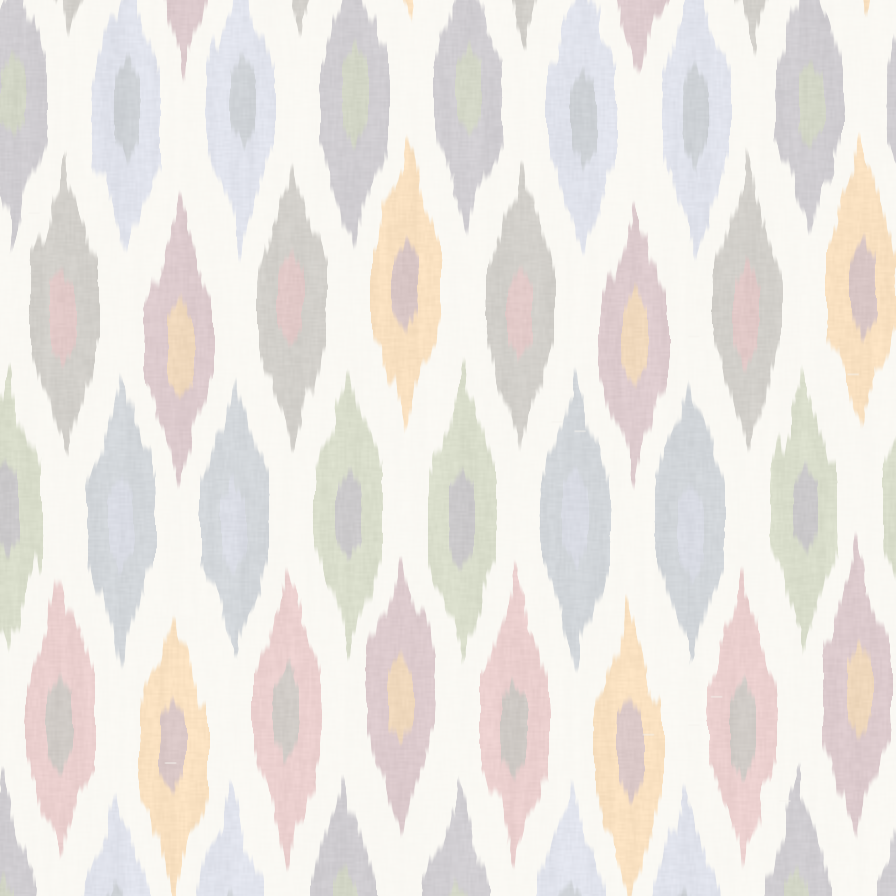
Reproduce this pattern procedurally as a Shadertoy shader.

```glsl
// Pastel ikat: offset rows of tall ragged lozenges with contrasting cores on cream cloth.
// Each lozenge is a bundle of vertical threads whose dyed lengths follow a tapering
// profile plus random slip; a faint woven grain and a few pale slubs cover everything.

// Colours are paired: a body of colour n has a core of colour n ^ 1.
const vec3 DYES[8] = vec3[8](
    vec3(0.815, 0.805, 0.82), vec3(0.855, 0.87, 0.80), // grey, green
    vec3(0.88, 0.89, 0.925), vec3(0.825, 0.84, 0.855), // blue, slate
    vec3(0.825, 0.815, 0.795), vec3(0.92, 0.815, 0.81), // taupe, pink
    vec3(0.865, 0.795, 0.805), vec3(0.975, 0.88, 0.755) // mauve, apricot
);

float hash(vec2 p) {
    vec3 q = fract(p.xyx * vec3(0.1031, 0.1030, 0.0973));
    q += dot(q, q.yzx + 33.33);
    return fract((q.x + q.y) * q.z);
}

float noise(vec2 p) {
    vec2 i = floor(p), f = fract(p);
    f = f * f * (3.0 - 2.0 * f);
    return mix(mix(hash(i), hash(i + vec2(1, 0)), f.x),
               mix(hash(i + vec2(0, 1)), hash(i + vec2(1, 1)), f.x), f.y);
}

// Dyed length of one thread, measured from the lozenge centre
float threadLength(float thread, vec2 halfSize, float taper, float seed) {
    float a = abs(thread) * 0.047 / halfSize.x;
    if (a > 1.0) return -0.3;
    float slip = hash(vec2(thread + 40.0, seed)) - 0.5;
    float groupSlip = hash(vec2(floor(thread / 2.0) + 90.0, seed)) - 0.5;
    return halfSize.y * (1.0 - taper * pow(a, 0.8) + 0.1 * slip + 0.13 * groupSlip);
}

// Coverage of a lozenge, blending softly between neighbouring threads
float lozenge(vec2 d, vec2 halfSize, float taper, float seed) {
    float t = d.x / 0.047, i = floor(t);
    seed += d.y > 0.0 ? 7.0 : 0.0;
    float reach = mix(threadLength(i, halfSize, taper, seed),
                      threadLength(i + 1.0, halfSize, taper, seed),
                      smoothstep(0.2, 0.8, t - i));
    return smoothstep(-0.05, 0.05, reach - abs(d.y));
}

// Dye number for a row and column
int dyeIndex(int row, int col) {
    int phase = col & 3;
    int dye = (row & 1) == 0 ? (phase == 1 || phase == 2 ? 2 : 0)
                             : (phase == 1 ? 6 : phase == 3 ? 7 : 4);
    return row == 2 || row == 3 ? dye ^ 1 : dye;
}

void mainImage(out vec4 fragColor, in vec2 fragCoord) {
    // One unit is one column pitch; y runs downwards from the top edge
    vec2 p = vec2(fragCoord.x, iResolution.y - fragCoord.y) / iResolution.y * 7.877;

    // Slight sideways wander of the warp and fraying along it
    vec2 warped = p;
    warped.x += 0.04 * (noise(p * vec2(1.5, 4.0)) - 0.5) + 0.012 * (noise(p * vec2(3.0, 17.0)) - 0.5);
    warped.y += 0.06 * (noise(p * vec2(40.0, 6.0)) - 0.5);

    vec3 color = vec3(0.981, 0.975, 0.955);
    float dyed = 0.0;

    // Rows overlap vertically, so every row is tested
    for (int row = -1; row <= 4; row++) {
        bool odd = (row & 1) == 1;
        float r = float(row);
        float startX = 0.113 + (odd ? 0.482 : 0.0) - 0.0226 * r;
        float c = round(warped.x - startX);
        int col = int(c), phase = col & 3;
        vec2 id = vec2(c + 20.0, r + 10.0);
        float rnd = hash(id), seed = 31.0 * rnd + 3.0 * id.y + id.x;

        // Odd rows step up and down by column
        float lift = odd ? (phase == 1 ? 0.27 : phase == 3 ? -0.22 : -0.02)
                         : (phase == 1 || phase == 2 ? 0.05 : -0.03);
        vec2 d = warped - vec2(startX + c, 0.923 + 1.805 * r + lift + 0.08 * (rnd - 0.5));

        int dye = dyeIndex(row, col);
        float body = lozenge(d, vec2(0.322, 1.23 + 0.08 * rnd), 0.76, seed);
        vec2 coreShift = vec2(0.04, 0.16) * (vec2(hash(id + 5.0), hash(id + 9.0)) - 0.5);
        float core = lozenge(d - coreShift, vec2(0.115, 0.38 + 0.08 * rnd), 0.4, seed + 17.0);

        vec3 ink = mix(DYES[dye], DYES[dye ^ 1] * 0.97, 0.9 * core);
        color = mix(color, ink, body);
        dyed = max(dyed, body);
    }

    // Woven grain, stronger where dyed, with slow streaks along the warp
    float grain = noise(p * vec2(55.0, 11.0)) + noise(p * vec2(13.0, 60.0) + 50.0) - 1.0;
    float streak = noise(p * vec2(14.0, 0.8) + 80.0) - 0.5;
    color += (grain * 0.022 + streak * 0.022) * mix(0.25, 1.0, dyed);

    // Rare pale slubs lying across the weave
    vec2 slubCell = p * vec2(5.0, 12.0), f = fract(slubCell) - 0.5;
    float slub = step(0.997, hash(floor(slubCell) + 120.0))
               * smoothstep(0.3, 0.2, abs(f.x)) * smoothstep(0.16, 0.04, abs(f.y));
    color = mix(color, vec3(0.96, 0.95, 0.93), 0.5 * slub);

    fragColor = vec4(color, 1.0);
}
```
